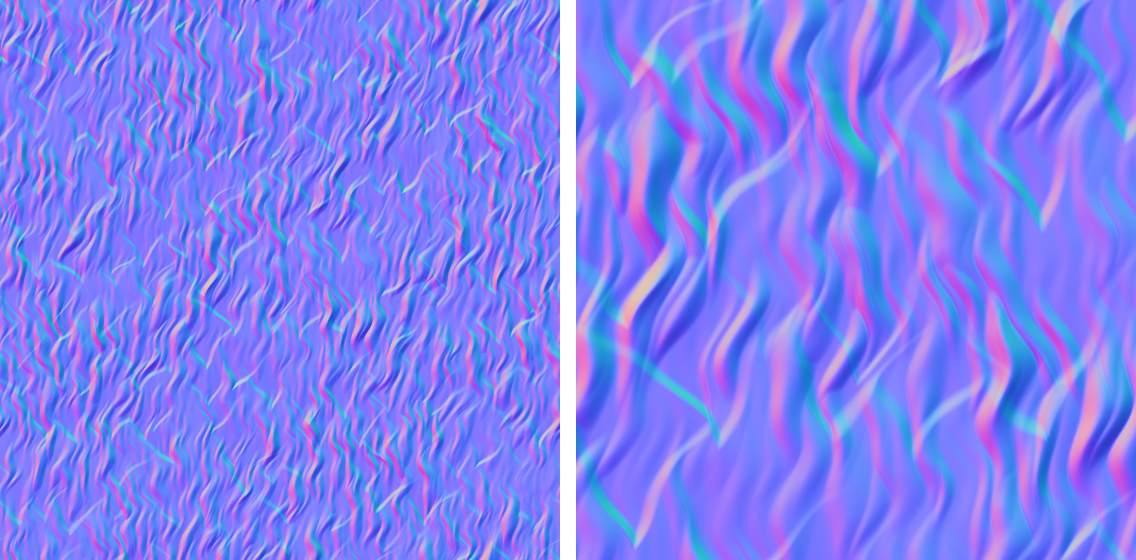
Left: the whole. Right: its middle third, enlarged.
Reproduce this texture map procedurally as a Shadertoy shader.

```glsl
const float TAU = 6.2831853;

vec4 hash4(vec2 cell, float seed) {
    vec4 k = vec4(dot(cell, vec2(127.1, 311.7)), dot(cell, vec2(269.5, 183.3)),
                  dot(cell, vec2(113.5, 271.9)), dot(cell, vec2(246.1, 124.6)));
    return fract(sin(k + seed * 17.3) * 43758.545);
}

// Smooth tileable field in about -1..1
float patches(vec2 p, float seed) {
    float a = sin(TAU * (2.0 * p.x + p.y) + seed + 1.3 * sin(TAU * 3.0 * p.y + seed));
    float b = sin(TAU * (3.0 * p.y - p.x) + 2.0 * seed + 1.5 * sin(TAU * 2.0 * p.x));
    return 0.5 * (a + b);
}

// Gentle tileable bending of straight lines
vec2 bend(vec2 p) {
    float x = 0.0035 * sin(TAU * (11.0 * p.y + 3.0 * p.x)) + 0.002 * sin(TAU * (19.0 * p.y - 8.0 * p.x));
    float y = 0.004 * sin(TAU * (13.0 * p.x + 4.0 * p.y));
    return p + vec2(x, y);
}

// x runs across the strand, y runs along it
vec2 lean(vec2 p, float angle) {
    float c = cos(angle), s = sin(angle);
    return vec2(p.x * c - p.y * s, p.x * s + p.y * c);
}

// Pointed furrow, steep on its left wall and gentle on its right
float furrow(vec2 q, float halfLength, float width) {
    float v = -q.y / halfLength;
    float ends = smoothstep(-1.0, -0.1, v) * (1.0 - smoothstep(0.25, 1.0, v));
    float w = width * (1.0 - 0.7 * min(v * v, 1.0));
    float u = q.x / (q.x > 0.0 ? 1.4 * w : w);
    float wall = max(1.0 - u * u, 0.0);
    return ends * wall * wall;
}

// Raised flap with a V-shaped lower tip that fades upward
float flap(vec2 q, float halfLength, float edge) {
    float rise = q.y + halfLength;
    float inside = 0.6 * rise - abs(q.x);
    return smoothstep(0.0, edge, inside) * (1.0 - smoothstep(0.0, 2.0 * halfLength, rise));
}

// Deepest furrow from a jittered grid
float furrowLayer(vec2 p, vec2 grid, float halfLength, float width, float seed) {
    vec2 base = floor(p * grid);
    float depth = 0.0;
    for (int j = -1; j <= 1; j++)
    for (int i = -2; i <= 2; i++) {
        vec2 cell = base + vec2(i, j);
        vec4 h = hash4(mod(cell, grid), seed);
        vec2 center = (cell + h.xy) / grid;
        float angle = 0.07 + 0.36 * patches(center, 1.7) + 0.35 * (h.z - 0.5);
        float w = width * mix(0.65, 1.15, h.x);
        float calm = mix(0.35, 1.0, smoothstep(-0.7, -0.2, patches(center, 4.2)));
        float strength = mix(0.2, 0.85, h.w) * calm;
        vec2 q = lean(p - center, angle);
        depth = max(depth, strength * w * furrow(q, halfLength * mix(0.7, 1.0, h.y), w));
    }
    return depth;
}

// Highest flap from a jittered grid
float flapLayer(vec2 p, vec2 grid, float halfLength, float edge, float seed) {
    vec2 base = floor(p * grid);
    float height = 0.0;
    for (int j = -1; j <= 1; j++)
    for (int i = -2; i <= 2; i++) {
        vec2 cell = base + vec2(i, j);
        vec4 h = hash4(mod(cell, grid), seed);
        vec2 q = lean(p - (cell + h.xy) / grid, 0.7 * (h.z - 0.5));
        height = max(height, mix(0.25, 0.75, h.w) * edge * flap(q, halfLength, edge));
    }
    return height;
}

// Faint fibres that run along the strands
float fibres(vec2 p) {
    float shift = 0.9 * patches(p, 1.7);
    float a = sin(TAU * (46.0 * p.x - 7.0 * p.y + shift));
    float b = sin(TAU * (71.0 * p.x + 13.0 * p.y - shift));
    return (a + 0.6 * b) * 0.00022;
}

float surface(vec2 p) {
    p = bend(p);
    float strands = furrowLayer(p, vec2(34.0, 10.0), 0.075, 0.0115, 1.0);
    float hairs = furrowLayer(p, vec2(46.0, 16.0), 0.05, 0.0075, 2.0);
    float flaps = flapLayer(p, vec2(18.0, 11.0), 0.055, 0.010, 3.0);
    return flaps - strands - 0.9 * hairs + fibres(p);
}

void mainImage(out vec4 fragColor, in vec2 fragCoord) {
    vec2 p = fragCoord / iResolution.xy;

    // Central differences, wide enough to soften creases
    vec2 e = vec2(0.0018, 0.0);
    vec2 slope = vec2(surface(p + e.xy) - surface(p - e.xy),
                      surface(p + e.yx) - surface(p - e.yx)) / (2.0 * e.x);

    // Tangent-space normal with green pointing down
    vec3 normal = normalize(vec3(-slope.x, slope.y, 1.0));
    fragColor = vec4(0.5 + 0.5 * normal, 1.0);
}
```
